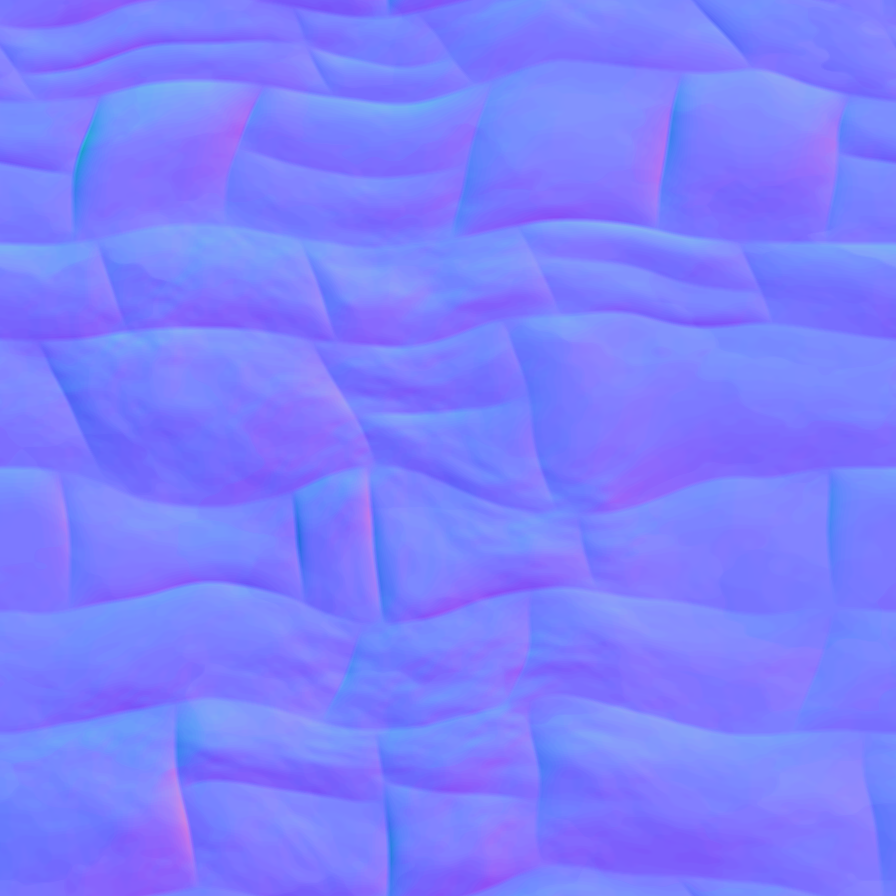
Reproduce this texture map procedurally as a WebGL 1 fragment shader.

```glsl
precision highp float;
// Tangent-space normal map of a rough rubble-stone wall, tiling on both axes.
// Bulging stones are laid in uneven courses of a warped plane; the slope of
// their height, plus chipped cellular facets, is encoded as colour.
uniform vec2 u_resolution;

float hash(vec2 p) {
  return fract(sin(dot(p, vec2(127.1, 311.7))) * 43758.5);
}

vec2 wrapCell(vec2 cell, vec2 count) {
  return floor(mod(cell + 0.5, count));
}

// Value noise that repeats over the unit square, count cells per side.
float noise(vec2 p, vec2 count) {
  p *= count;
  vec2 i = floor(p), f = fract(p);
  f = f * f * (3.0 - 2.0 * f);
  float a = hash(wrapCell(i, count));
  float b = hash(wrapCell(i + vec2(1.0, 0.0), count));
  float c = hash(wrapCell(i + vec2(0.0, 1.0), count));
  float d = hash(wrapCell(i + 1.0, count));
  return mix(mix(a, b, f.x), mix(c, d, f.x), f.y);
}

// Start of interval i in a wrapping row of uneven intervals.
float edge(float i, float count, float seed) {
  return i + 0.55 * hash(vec2(floor(mod(i + 0.5, count)), seed));
}

// Interval holding t: wrapped index, position inside (0 to 1), width.
vec3 span(float t, float count, float seed) {
  float i = floor(t);
  if (t < edge(i, count, seed)) i -= 1.0;
  float a = edge(i, count, seed), b = edge(i + 1.0, count, seed);
  return vec3(floor(mod(i + 0.5, count)), (t - a) / (b - a), b - a);
}

vec2 warp(vec2 p) {
  vec2 broad = vec2(noise(p, vec2(4.0, 5.0)), noise(p + 0.37, vec2(5.0, 6.0))) - 0.5;
  vec2 fine = vec2(noise(p, vec2(17.0, 15.0)), noise(p + 0.61, vec2(13.0, 19.0))) - 0.5;
  return p + 0.07 * broad + 0.013 * fine;
}

// Convex stones that fall to zero height at every joint.
float stones(vec2 p) {
  vec3 course = span(p.y * 7.0, 7.0, 3.0);
  float count = 3.0 + floor(3.0 * hash(vec2(course.x, 11.0)));
  float slant = (course.y - 0.5) * (hash(vec2(course.x, 17.0)) - 0.5) * 0.7;
  float shift = hash(vec2(course.x, 23.0)) * count;
  vec3 block = span(p.x * count + shift + slant, count, course.x + 31.0);
  vec2 id = vec2(block.x, course.x);
  vec2 q = vec2(block.y, course.y);
  float halfHeight = course.z / 14.0;

  // Some blocks are two thin stones, one upon the other.
  if (hash(id + 41.0) > 0.62) {
    float joint = 0.5 + 0.35 * (q.x - 0.5) * (2.0 * hash(id + 47.0) - 1.0);
    float upper = step(joint, q.y);
    float share = mix(joint, 1.0 - joint, upper);
    q.y = (q.y - joint * upper) / share;
    halfHeight *= share;
    id += 53.0 * upper;
  }

  // Off-centre crown, broad across the height and steep at the ends.
  q = 2.0 * q - 1.0;
  vec2 lean = 0.6 * vec2(hash(id + 5.0), hash(id + 9.0)) - 0.3;
  q = abs(q + lean * (1.0 - q * q));
  float bulge = mix(0.036, 0.064, hash(id + 13.0));
  return bulge * halfHeight * (1.0 - pow(q.y, 1.8)) * (1.0 - pow(q.x, 5.0));
}

float height(vec2 p) {
  vec2 w = warp(p);
  float rough = 0.0, amplitude = 0.0045;
  vec2 count = vec2(8.0, 12.0);
  for (int i = 0; i < 4; i++) {
    rough += amplitude * noise(w, count);
    amplitude *= 0.42;
    count *= 2.0;
  }
  float wear = smoothstep(0.25, 0.75, noise(p + 0.13, vec2(3.0, 4.0)));
  return stones(w) + rough * mix(0.35, 1.05, wear);
}

// Random tilt of each chipped cell, blended softly at the borders.
vec2 facets(vec2 p) {
  const vec2 count = vec2(9.0, 15.0);
  vec2 ragged = vec2(noise(p, vec2(45.0, 60.0)), noise(p + 0.29, vec2(38.0, 70.0)));
  p = (warp(p) + 0.022 * ragged) * count;
  vec2 base = floor(p), tilt = vec2(0.0);
  float total = 0.0;
  for (int y = -1; y <= 1; y++) {
    for (int x = -1; x <= 1; x++) {
      vec2 cell = base + vec2(float(x), float(y));
      vec2 id = wrapCell(cell, count);
      vec2 d = cell + vec2(hash(id + 61.0), hash(id + 67.0)) - p;
      float weight = exp(-35.0 * dot(d, d));
      tilt += weight * (vec2(hash(id + 71.0), hash(id + 79.0)) - 0.5);
      total += weight;
    }
  }
  return tilt / max(total, 1e-12);
}

void main() {
  vec2 p = gl_FragCoord.xy / u_resolution;
  vec2 e = vec2(0.003, 0.0);
  vec2 slope = vec2(height(p - e.xy) - height(p + e.xy),
                    height(p - e.yx) - height(p + e.yx)) / (2.0 * e.x);
  slope += vec2(0.045, 0.05) * facets(p);

  // Gather the slopes into soft tonal steps.
  vec2 level = slope / 0.02;
  slope = 0.02 * (floor(level) + smoothstep(0.25, 0.75, fract(level)));

  float facing = sqrt(max(0.0, 1.0 - 4.0 * dot(slope, slope)));
  gl_FragColor = vec4(vec2(0.488, 0.493) + slope, 0.5 + 0.5 * facing, 1.0);
}
```
